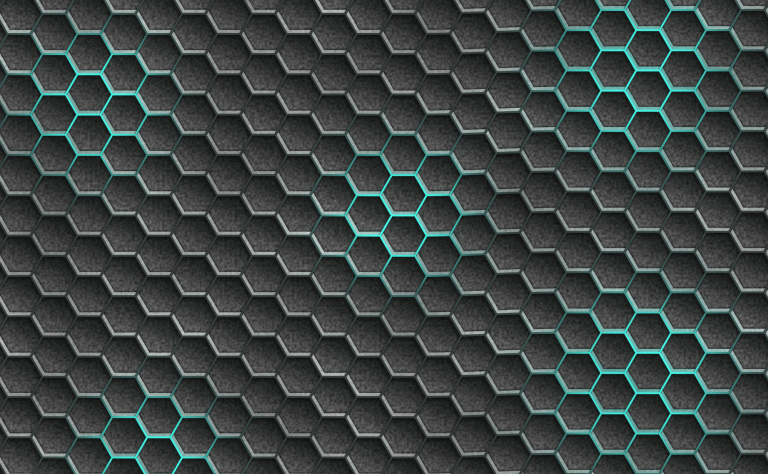
Reproduce this pattern procedurally as a Shadertoy shader.

```glsl
// Dark metal honeycomb of flat-topped hexagons with bevelled lower-left rims.
// A two-lattice repeat finds each cell, edge distances shape the rim and seams,
// and soft pools of teal light leak through the seams.

const float PITCH = 0.0851;               // cell height, in canvas heights
const vec2 MESH_ORIGIN = vec2(0.851, 0.588);
const float SEAM_HALF = 0.024;            // widths below are in cell heights
const float BEVEL_WIDTH = 0.075;
const vec3 FACE_DARK = vec3(0.115, 0.125, 0.118);
const vec3 FACE_LIGHT = vec3(0.335, 0.337, 0.335);
const vec3 BEVEL_GREY = vec3(0.60, 0.615, 0.605);
const vec3 SEAM_GREY = vec3(0.21, 0.235, 0.23);
const vec3 TEAL = vec3(0.24, 0.86, 0.81);

vec2 hashGradient(vec2 cell) {
    float angle = 6.2832 * fract(sin(dot(cell, vec2(127.1, 311.7))) * 43758.5);
    return vec2(cos(angle), sin(angle));
}

float gradientNoise(vec2 p) {
    vec2 i = floor(p), f = fract(p);
    vec2 u = f * f * (3.0 - 2.0 * f);
    vec2 e = vec2(1.0, 0.0);
    float low = mix(dot(hashGradient(i), f),
                    dot(hashGradient(i + e.xy), f - e.xy), u.x);
    float high = mix(dot(hashGradient(i + e.yx), f - e.yx),
                     dot(hashGradient(i + e.xx), f - e.xx), u.x);
    return mix(low, high, u.y);
}

// Offset from the centre of the nearest hexagon of unit height.
vec2 hexRepeat(vec2 p) {
    vec2 period = vec2(sqrt(3.0), 1.0);
    vec2 a = mod(p + 0.5 * period, period) - 0.5 * period;
    vec2 b = mod(p, period) - 0.5 * period;
    return dot(a, a) < dot(b, b) ? a : b;
}

// Distance inward from the hexagon side facing the given angle in degrees.
float sideDistance(vec2 q, float degrees) {
    float angle = radians(degrees);
    return 0.5 - dot(q, vec2(cos(angle), sin(angle)));
}

// Soft pools of light: xy is the centre, z the radius.
float lightPools(vec2 p) {
    vec3 pools[5] = vec3[5](
        vec3(0.19, 0.78, 0.155), vec3(0.845, 0.55, 0.15),
        vec3(1.35, 0.85, 0.19), vec3(1.35, 0.20, 0.19),
        vec3(0.32, 0.03, 0.145));
    float light = 0.0;
    for (int i = 0; i < 5; i++) {
        vec2 offset = (p - pools[i].xy) / pools[i].z;
        light += exp(-dot(offset, offset));
    }
    return min(light, 1.0);
}

// Face shading: lit at the lower left, shadowed under the upper rims.
vec3 cellFace(vec2 q, float shadowSide, float grain) {
    float slope = dot(q, normalize(vec2(0.45, 0.9)));
    vec3 color = mix(FACE_LIGHT, FACE_DARK, smoothstep(-0.48, 0.5, slope));
    color *= mix(0.55, 1.0, smoothstep(0.0, 0.17, shadowSide));
    return color * (1.0 + 0.45 * grain);
}

void mainImage(out vec4 fragColor, in vec2 fragCoord) {
    vec2 p = fragCoord / iResolution.y;
    float aa = 0.7 / (PITCH * iResolution.y);

    // The mesh rises slightly towards the right.
    float rise = 0.008 * smoothstep(0.88, 1.2, p.x);
    vec2 q = hexRepeat((p - MESH_ORIGIN - vec2(0.0, rise)) / PITCH);

    float rimSide = min(sideDistance(q, -90.0), sideDistance(q, -150.0));
    float shadowSide = min(sideDistance(q, 90.0), sideDistance(q, 30.0));
    float slantSide = min(sideDistance(q, -30.0), sideDistance(q, 150.0));
    float edge = min(min(rimSide, shadowSide), slantSide);

    float grain = gradientNoise(p * 190.0) + 0.5 * gradientNoise(p * 95.0);
    float wear = gradientNoise(p * 5.0 + 3.0);
    float light = lightPools(p);

    // Face, with a narrow shadow along the slanted sides
    vec3 color = cellFace(q, shadowSide, grain);
    color *= mix(0.65, 1.0, smoothstep(0.0, 0.1, slantSide));

    // Bevelled rim and the dark crease on its inner side
    float bevelEnd = SEAM_HALF + BEVEL_WIDTH;
    float crease = 1.0 - smoothstep(bevelEnd, bevelEnd + 0.06, rimSide);
    color *= 1.0 - 0.4 * crease;
    float bevel = 1.0 - smoothstep(bevelEnd - aa, bevelEnd + aa, rimSide);
    bevel *= smoothstep(0.0, 0.06, min(slantSide, shadowSide));
    float tint = light * mix(0.25, 0.55, smoothstep(0.85, 1.0, p.x));
    vec3 bevelColor = BEVEL_GREY * (1.0 + 0.25 * wear + 0.15 * grain);
    color = mix(color, mix(bevelColor, TEAL * 0.85, tint), bevel);

    // Seams and the light leaking from them
    float seam = 1.0 - smoothstep(SEAM_HALF - aa, SEAM_HALF + aa, edge);
    vec3 seamColor = mix(SEAM_GREY, TEAL, smoothstep(0.0, 0.85, light));
    color = mix(color, seamColor, seam);
    color += TEAL * 0.12 * light * exp(-22.0 * edge);

    color *= 1.0 + 0.12 * wear;
    fragColor = vec4(clamp(color, 0.0, 1.0), 1.0);
}
```
